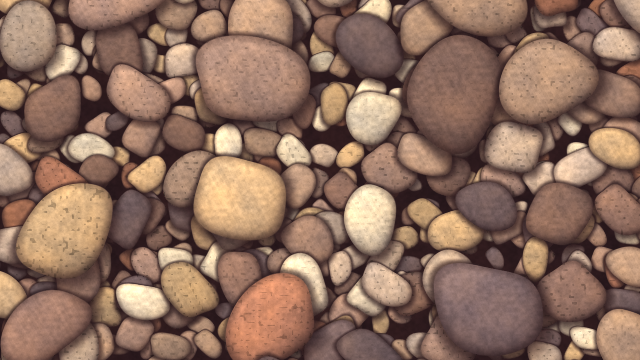
Reproduce this texture procedurally as a WebGL 2 fragment shader.

```glsl
#version 300 es
precision highp float;

uniform vec2 u_resolution;
out vec4 fragColor;

const vec3 SHADOW = vec3(0.17, 0.10, 0.11);

struct Surface {
    vec3 color;
    float seed;
};

float hash(vec2 p) {
    return fract(sin(dot(p, vec2(127.1, 311.7))) * 43758.5453);
}

float noise(vec2 p) {
    vec2 i = floor(p), f = fract(p);
    f = f * f * (3.0 - 2.0 * f);
    float low = mix(hash(i), hash(i + vec2(1, 0)), f.x);
    float high = mix(hash(i + vec2(0, 1)), hash(i + vec2(1, 1)), f.x);
    return mix(low, high, f.y);
}

float fbm(vec2 p) {
    float sum = 0.0, amp = 0.5;
    for (int i = 0; i < 4; i++) {
        sum += amp * noise(p);
        p = p * 2.1 + 7.3;
        amp *= 0.5;
    }
    return sum;
}

mat2 rotation(float angle) {
    float c = cos(angle), s = sin(angle);
    return mat2(c, s, -s, c);
}

vec3 stoneColor(float pick) {
    vec3 palette[8] = vec3[8](
        vec3(0.74, 0.59, 0.48), vec3(0.57, 0.43, 0.37),
        vec3(0.94, 0.84, 0.70), vec3(0.83, 0.67, 0.49),
        vec3(0.80, 0.68, 0.58), vec3(0.46, 0.37, 0.36),
        vec3(0.69, 0.54, 0.46), vec3(0.66, 0.44, 0.34));
    return palette[int(pick * 7.6)];
}

// Rounded outline with a chamfered side: 0 at the centre, 1 on the rim
float outline(vec2 q, float seed) {
    float n = mix(2.1, 3.2, fract(seed * 7.0));
    q += 0.10 * sin(q.yx * 2.3 + seed * vec2(40.0, 63.0));
    vec2 side = rotation(seed * 50.0) * vec2(1.0, 0.0);
    float chamfer = pow(max(dot(q, side), 0.0), n);
    float r = pow(pow(abs(q.x), n) + pow(abs(q.y), n) + 0.4 * chamfer, 1.0 / n);
    return max(r, 0.001);
}

// Soft light from above, dimmed around the rim
float domeLight(vec2 dir, float r) {
    float rise = min(r, 1.0);
    vec3 normal = normalize(vec3(dir * pow(rise, 2.4), sqrt(1.08 - pow(rise, 4.0))));
    float diffuse = dot(normal, normalize(vec3(-0.28, 0.55, 0.78)));
    return (0.50 + 0.62 * diffuse) * mix(1.0, 0.74, smoothstep(0.78, 1.0, rise));
}

void addStone(inout Surface s, vec2 p, vec2 axes, float seed, float gain, float pixel) {
    mat2 turn = rotation(seed * 6.2832);
    vec2 q = (p * turn) / axes;
    float r = outline(q, seed);
    vec2 slope = q / axes;
    float d = r * (r - 1.0) / (length(slope) + 1e-5);
    vec2 dir = turn * slope / (length(slope) + 1e-5);

    // Contact shadow, wider below the stone
    float reach = axes.y * (0.30 + 0.16 * dot(dir, vec2(0.4, -0.9)));
    float shade = 1.0 - smoothstep(0.0, reach, d);
    s.color = mix(s.color, SHADOW, 0.72 * shade);

    float mask = 1.0 - smoothstep(-pixel, pixel, d);
    vec3 albedo = stoneColor(hash(vec2(seed, 3.7))) * gain;
    vec3 lit = mix(SHADOW, albedo, domeLight(dir, r));
    s.color = mix(s.color, lit, mask);
    s.seed = mask > 0.5 ? seed : s.seed;
}

// Jittered grid of stones, nearer rows lying over farther ones
void addLayer(inout Surface s, vec2 p, float cell, float chance, float gain, float pixel) {
    vec2 grid = p / cell + cell * 90.0;
    vec2 base = floor(grid);
    for (int y = 1; y >= -1; y--) {
        for (int x = -1; x <= 1; x++) {
            vec2 id = base + vec2(x, y);
            float seed = hash(id + cell * 31.0);
            if (hash(id + 0.37) > chance) continue;
            vec2 jitter = vec2(hash(id + 5.13), hash(id + 9.71)) - 0.5;
            vec2 center = id + 0.5 + 0.6 * jitter;
            float size = cell * mix(0.43, 0.57, hash(id + 2.59));
            vec2 axes = size * vec2(1.0, mix(0.62, 0.92, hash(id + 4.83)));
            float tone = gain * mix(0.90, 1.10, hash(id + 6.41));
            addStone(s, (grid - center) * cell, axes, seed, tone, pixel);
        }
    }
}

// Mottling, fine grain and dark pits
vec3 weather(vec3 color, vec2 p, float seed) {
    vec2 t = p + seed * 37.0;
    float mottle = fbm(t * 13.0) - 0.47;
    float grain = fbm(t * 95.0) - 0.47;
    float pits = smoothstep(0.72, 0.90, noise(t * 120.0)) * fract(seed * 13.0);
    color *= 1.0 + 0.34 * mottle + 0.30 * grain - 0.24 * pits;
    return color * (1.0 + mottle * vec3(0.06, 0.0, -0.16));
}

void main() {
    vec2 p = gl_FragCoord.xy / u_resolution.y;
    float pixel = 0.8 / u_resolution.y;
    Surface s = Surface(SHADOW, 0.0);
    addLayer(s, p, 0.078, 1.00, 0.98, pixel);
    addLayer(s, p, 0.112, 0.88, 1.02, pixel);
    addLayer(s, p, 0.170, 0.76, 1.06, pixel);
    addLayer(s, p, 0.290, 0.48, 1.13, pixel);
    fragColor = vec4(clamp(weather(s.color, p, s.seed), 0.0, 1.0), 1.0);
}
```
